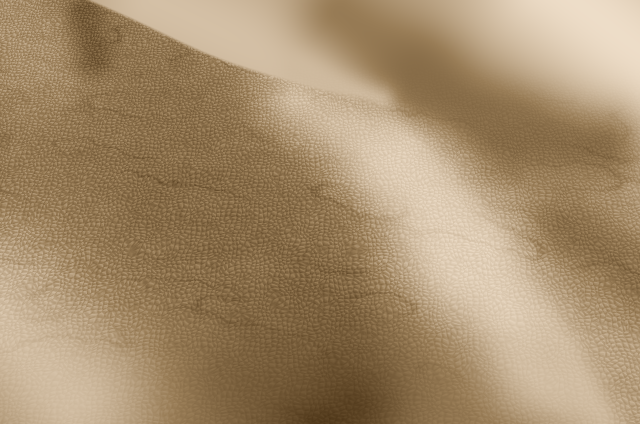
This texture is drawn by a WebGL 2 fragment shader. Its source:

```glsl
#version 300 es
precision highp float;

uniform vec2 u_resolution;
out vec4 fragColor;

const vec3 SHADOW = vec3(0.42, 0.32, 0.19);
const vec3 TAN    = vec3(0.60, 0.49, 0.34);
const vec3 CREAM  = vec3(0.89, 0.82, 0.73);
const float GRAIN_SCALE  = 92.0;
const float GRAIN_DEPTH  = 0.12;
const float CREASE_DEPTH = 0.07;
const float MOTTLE_DEPTH = 0.035;
const vec2  LIGHT_STEP   = vec2(0.16, 0.24);

vec2 hash2(vec2 p) {
    vec3 q = fract(p.xyx * vec3(0.1031, 0.1030, 0.0973));
    q += dot(q, q.yzx + 33.33);
    return fract((q.xx + q.yz) * q.zy);
}

float gradientNoise(vec2 p) {
    vec2 i = floor(p), f = fract(p);
    vec2 u = f * f * f * (f * (f * 6.0 - 15.0) + 10.0);
    vec2 o = vec2(1.0, 0.0);
    float a = dot(hash2(i) * 2.0 - 1.0, f);
    float b = dot(hash2(i + o.xy) * 2.0 - 1.0, f - o.xy);
    float c = dot(hash2(i + o.yx) * 2.0 - 1.0, f - o.yx);
    float d = dot(hash2(i + o.xx) * 2.0 - 1.0, f - o.xx);
    return mix(mix(a, b, u.x), mix(c, d, u.x), u.y);
}

// Height of rounded pebbles, low along the cell borders
float pebbles(vec2 p) {
    vec2 cell = floor(p), f = fract(p);
    float near = 8.0, next = 8.0;
    for (int y = -1; y <= 1; y++)
    for (int x = -1; x <= 1; x++) {
        vec2 o = vec2(x, y);
        vec2 r = o + 0.1 + 0.8 * hash2(cell + o) - f;
        float d = dot(r, r);
        next = min(next, max(near, d));
        near = min(near, d);
    }
    return smoothstep(0.0, 0.55, sqrt(next) - sqrt(near));
}

// Thin broken furrows where the noise crosses zero
float furrows(vec2 p) {
    float line = 1.0 - smoothstep(0.0, 0.075, abs(gradientNoise(p)));
    return line * smoothstep(-0.05, 0.3, gradientNoise(p * 0.6 + 17.3));
}

// Pulls a tone toward a target around the segment a-b
float paint(float tone, vec2 p, vec2 a, vec2 b, float width, float target) {
    vec2 ab = b - a;
    vec2 r = p - a - ab * clamp(dot(p - a, ab) / dot(ab, ab), 0.0, 1.0);
    return mix(tone, target, exp(-dot(r, r) / (width * width)));
}

float bump(float x, float centre, float width) {
    float d = (x - centre) / width;
    return exp(-d * d);
}

// Upper outline of the front fold
float foldEdge(float x) {
    float drop = max(x - 0.95, 0.0);
    return 1.08 - 0.38 * x - 0.023 * bump(x, 0.52, 0.2)
         + 0.012 * bump(x, 0.89, 0.08) - 2.0 * drop * drop;
}

float frontTone(vec2 p, float below) {
    float t = 0.56;
    t = paint(t, p, vec2(0.0, 0.98), vec2(0.08, 0.87), 0.17, 0.67);
    t = paint(t, p, vec2(0.4, 0.5), vec2(0.62, 0.42), 0.2, 0.53);
    t = paint(t, p, vec2(-0.02, 0.26), vec2(0.17, 0.06), 0.22, 0.82);
    t = paint(t, p, vec2(0.6, 0.1), vec2(0.78, 0.2), 0.16, 0.48);
    t = paint(t, p, vec2(0.74, -0.02), vec2(0.82, 0.03), 0.12, 0.35);
    t = paint(t, p, vec2(0.2, 0.97), vec2(0.225, 0.86), 0.045, 0.46);
    // Bright crest sweeping to the lower right
    t = paint(t, p, vec2(0.7, 0.77), vec2(0.93, 0.63), 0.1, 0.81);
    t = paint(t, p, vec2(0.95, 0.62), vec2(1.09, 0.41), 0.14, 0.88);
    t = paint(t, p, vec2(1.09, 0.41), vec2(1.3, 0.15), 0.14, 0.88);
    t = paint(t, p, vec2(1.3, 0.15), vec2(1.45, 0.02), 0.12, 0.82);
    float rim = exp(-max(below, 0.0) / 0.03) * smoothstep(0.2, 0.8, p.x);
    return mix(t, 0.78, 0.7 * rim);
}

float backTone(vec2 p) {
    float t = 0.72;
    t = paint(t, p, vec2(0.36, 1.0), vec2(0.72, 0.83), 0.15, 0.83);
    t = paint(t, p, vec2(1.3, 1.04), vec2(1.56, 0.84), 0.2, 0.93);
    t = paint(t, p, vec2(0.8, 0.97), vec2(0.98, 0.83), 0.1, 0.59);
    t = paint(t, p, vec2(0.98, 0.82), vec2(1.2, 0.69), 0.1, 0.53);
    t = paint(t, p, vec2(1.2, 0.68), vec2(1.42, 0.65), 0.09, 0.53);
    t = paint(t, p, vec2(1.33, 0.47), vec2(1.52, 0.34), 0.1, 0.55);
    return paint(t, p, vec2(0.7, 0.83), vec2(0.89, 0.76), 0.04, 0.81);
}

void main() {
    vec2 p = gl_FragCoord.xy / u_resolution.y;
    p.x *= 1.506 * u_resolution.y / u_resolution.x;

    // Two sheets joined by an edge that softens to the right
    float below = foldEdge(p.x) - p.y;
    float blur = mix(0.006, 0.12, smoothstep(0.75, 1.25, p.x));
    float front = smoothstep(-blur, blur, below);
    float tone = mix(backTone(p), frontTone(p, below), front);

    // Perspective: grain shrinks with distance
    float depth = 1.25 - 0.5 * p.y;
    vec2 q = vec2((p.x - 0.75) / depth, -2.0 * log(depth));
    vec2 warp = vec2(gradientNoise(q * 24.0), gradientNoise(q * 24.0 + 41.0));
    vec2 g = (q + 0.012 * warp) * GRAIN_SCALE * vec2(1.0, 1.25) + 200.0;

    // Focus fades toward the near corner and the far sheet
    float frontFocus = mix(0.3, 1.0, smoothstep(0.05, 0.38, p.y));
    float backFocus = 0.8 * (1.0 - smoothstep(0.5, 0.88, p.y));
    float focus = mix(backFocus, frontFocus, front);
    focus *= 1.0 - 0.6 * smoothstep(0.66, 0.88, tone);

    float relief = pebbles(g - LIGHT_STEP) - pebbles(g + LIGHT_STEP);
    float pits = pebbles(g) - 0.6;
    vec2 slant = vec2(q.x, q.y + 0.2 * q.x) + 0.018 * warp;
    float crease = furrows(slant * vec2(5.0, 17.0) + 60.0);
    float mottle = gradientNoise(q * vec2(11.0, 19.0)) + 0.6 * gradientNoise(q * 38.0);

    tone += focus * (GRAIN_DEPTH * (0.5 * relief + 0.55 * pits)
          - CREASE_DEPTH * crease + MOTTLE_DEPTH * mottle);

    // Tone equals the red channel of the ramp
    vec3 low = mix(SHADOW, TAN, (tone - SHADOW.r) / (TAN.r - SHADOW.r));
    vec3 high = mix(TAN, CREAM, (tone - TAN.r) / (CREAM.r - TAN.r));
    fragColor = vec4(clamp(tone < TAN.r ? low : high, 0.0, 1.0), 1.0);
}
```
